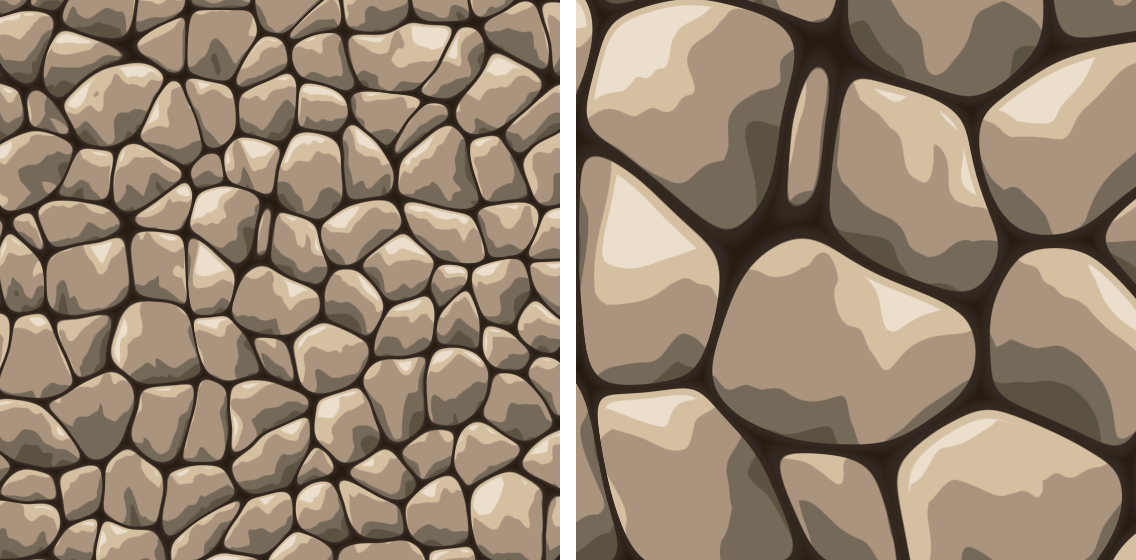
Left, the full canvas; right, a detail of the centre.
Write a Shadertoy shader that draws this texture.

```glsl
const float STONES_ACROSS = 9.5;
const float JOINT_HALF_WIDTH = 0.025;
const float CORNER_SHARPNESS = 14.0;

const vec3 JOINT_DEEP = vec3(0.15, 0.11, 0.07);
const vec3 JOINT_RIM  = vec3(0.20, 0.16, 0.13);
const vec3 DEEP_SHADE = vec3(0.36, 0.32, 0.26);
const vec3 SHADE      = vec3(0.46, 0.41, 0.35);
const vec3 BODY       = vec3(0.67, 0.58, 0.49);
const vec3 LIGHT      = vec3(0.83, 0.75, 0.63);
const vec3 HIGHLIGHT  = vec3(0.92, 0.87, 0.80);

vec2 hash2(vec2 p) {
    vec2 d = vec2(dot(p, vec2(127.1, 311.7)), dot(p, vec2(269.5, 183.3)));
    return fract(sin(d) * 43758.5453);
}

float noise(vec2 p) {
    vec2 i = floor(p), f = fract(p);
    f = f * f * (3.0 - 2.0 * f);
    float low  = mix(hash2(i).x, hash2(i + vec2(1, 0)).x, f.x);
    float high = mix(hash2(i + vec2(0, 1)).x, hash2(i + vec2(1, 1)).x, f.x);
    return mix(low, high, f.y);
}

vec2 noise2(vec2 p) {
    return vec2(noise(p), noise(p + vec2(37.2, 11.8))) - 0.5;
}

vec2 siteOf(vec2 cell) {
    return cell + 0.5 + 0.78 * (hash2(cell) - 0.5);
}

// Squared distance less a random weight, so stones differ in size
float power(vec2 p, vec2 cell) {
    vec2 v = p - siteOf(cell);
    return dot(v, v) - 0.48 * hash2(cell + 71.3).x;
}

vec2 findStone(vec2 p) {
    vec2 base = floor(p), best = base;
    float nearest = 1e5;
    for (int y = -2; y <= 2; y++)
    for (int x = -2; x <= 2; x++) {
        vec2 cell = base + vec2(x, y);
        float d = power(p, cell);
        if (d < nearest) { nearest = d; best = cell; }
    }
    return best;
}

// x: rounded distance to the rim, y: 0 at the shaded side to 1 at the lit side
vec2 stoneShape(vec2 p, vec2 stone, vec2 lightDir) {
    float own = power(p, stone), sum = 0.0, toLit = 4.0, toShade = 4.0;
    vec2 site = siteOf(stone);
    for (int y = -2; y <= 2; y++)
    for (int x = -2; x <= 2; x++) {
        if (x == 0 && y == 0) continue;
        vec2 cell = stone + vec2(x, y);
        vec2 across = siteOf(cell) - site;
        float span = max(length(across), 1e-3);
        float d = max((power(p, cell) - own) / (2.0 * span), 0.0);
        float facing = dot(across / span, lightDir);
        float ray = d / max(abs(facing), 1e-3);
        if (facing > 0.0) toLit = min(toLit, ray);
        else toShade = min(toShade, ray);
        sum += exp(-CORNER_SHARPNESS * d);
    }
    float rim = -log(sum) / CORNER_SHARPNESS;
    return vec2(rim, toShade / max(toLit + toShade, 1e-3));
}

// Wavy fingers, drawn out along the light
float mottling(vec2 p, vec2 lightDir, vec2 seed) {
    vec2 side = vec2(lightDir.y, -lightDir.x);
    vec2 q = vec2(dot(p, side) * 3.0, dot(p, lightDir) * 1.7) + seed * 40.0;
    q += 0.9 * noise2(q * 0.9 + 5.0);
    return 0.55 * (noise(q) - 0.5) + 0.16 * (noise(q * 2.1 + 9.0) - 0.5);
}

float band(float level, float tone, float blur) {
    return smoothstep(level - blur, level + blur, tone);
}

vec3 stoneColor(float tone, float rim, float blur, float pixel) {
    vec3 color = mix(DEEP_SHADE, SHADE, band(0.03, tone, blur));
    color = mix(color, BODY, band(0.28, tone, blur));
    color = mix(color, LIGHT, band(0.74, tone, blur));
    float inset = band(JOINT_HALF_WIDTH + 0.04, rim, pixel);
    return mix(color, HIGHLIGHT, band(0.92, tone, blur) * inset);
}

void mainImage(out vec4 fragColor, in vec2 fragCoord) {
    float pixel = STONES_ACROSS / iResolution.y;
    vec2 p = fragCoord * pixel + 3.0;

    // Bend the wall so the stones stretch and their sides curve
    vec2 wall = p + 0.65 * noise2(p * 0.7) + 0.07 * noise2(p * 2.3);
    vec2 stone = findStone(wall);
    vec2 seed = hash2(stone + 19.7);
    float angle = -0.2 + 1.3 * (seed.x - 0.5);
    vec2 lightDir = vec2(sin(angle), cos(angle));
    vec2 shape = stoneShape(wall, stone, lightDir);

    // Flat tones over each stone
    float tone = shape.y + mottling(p, lightDir, seed) + 0.12 * (seed.y - 0.5);
    float blur = clamp(0.8 * fwidth(tone), 0.002, 0.06);
    vec3 color = stoneColor(tone, shape.x, blur, pixel);

    // Dark joints
    vec3 joint = mix(JOINT_DEEP, JOINT_RIM, smoothstep(-0.05, 0.015, shape.x));
    color = mix(joint, color, band(JOINT_HALF_WIDTH, shape.x, 0.8 * pixel));
    fragColor = vec4(color, 1.0);
}
```
